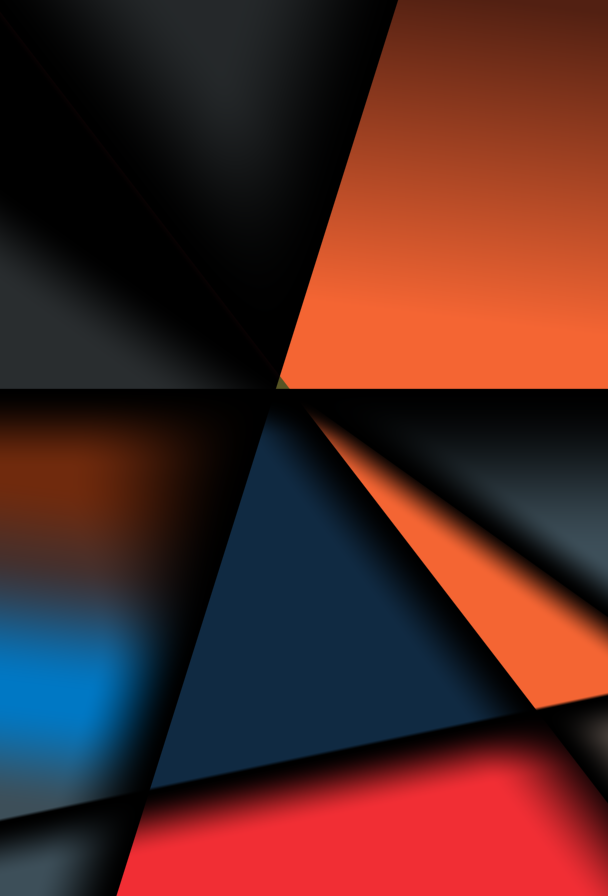
A Shadertoy shader for this background:

```glsl
// Fan of shaded colour panels cut by five straight lines, like layered paper.
#define ASPECT   0.68
#define ORANGE   vec3(0.955, 0.395, 0.200)
#define RUST     vec3(0.320, 0.125, 0.070)
#define RED      vec3(0.945, 0.180, 0.205)
#define NAVY     vec3(0.063, 0.165, 0.260)
#define SLATE    vec3(0.240, 0.310, 0.350)
#define CHARCOAL vec3(0.160, 0.175, 0.183)
#define BLUE     vec3(0.000, 0.470, 0.770)
#define BROWN    vec3(0.440, 0.165, 0.050)
#define TAUPE    vec3(0.310, 0.275, 0.255)
#define OLIVE    vec3(0.340, 0.330, 0.140)
#define SEAM     0.005

// Signed distance to the line a-b, positive on its left side
float lineDist(vec2 p, vec2 a, vec2 b) {
    vec2 dir = normalize(b - a);
    return dot(p - a, vec2(-dir.y, dir.x));
}

// Soft shadow that clears at the given distance from an edge
float shade(float d, float width) {
    return smoothstep(0.0, width, d);
}

// Vertical blend from brown through blue to slate
vec3 duskGradient(float h) {
    vec3 haze = vec3(0.250, 0.190, 0.190);
    vec3 c = mix(SLATE, BLUE, smoothstep(0.10, 0.22, h));
    c = mix(c, haze, smoothstep(0.235, 0.385, h));
    return mix(c, BROWN, smoothstep(0.35, 0.47, h));
}

void mainImage(out vec4 fragColor, in vec2 fragCoord) {
    vec2 p = fragCoord / iResolution.xy * vec2(ASPECT, 1.0);
    float aa = 0.8 / iResolution.y;

    // Cutting lines: positive means right of the steep one, above the others
    float steep   = lineDist(p, vec2(0.4453, 1.0), vec2(0.1302, 0.0));
    float falling = lineDist(p, vec2(0.0, 0.987), vec2(ASPECT, 0.1034));
    float shallow = lineDist(p, vec2(0.0, 0.7956), vec2(ASPECT, 0.3112));
    float level   = p.y - 0.566;
    float rising  = lineDist(p, vec2(0.0, 0.082), vec2(ASPECT, 0.2227));

    // Antialiased side masks
    float isRight        = smoothstep(-aa, aa, steep);
    float aboveFalling   = smoothstep(-aa, aa, falling);
    float aboveShallow   = smoothstep(-aa, aa, shallow);
    float aboveLevel     = smoothstep(-aa, aa, level);
    float aboveRising    = smoothstep(-aa, aa, rising);

    // Upper panels
    vec3 topDark = CHARCOAL * 0.9 * shade(falling, 0.16) * shade(-steep, 0.17);
    vec3 redWedge = RED * shade(falling + 0.008, 0.065);
    vec3 leftDark = CHARCOAL * shade(-shallow, 0.09);
    float glow = clamp((p.y + 0.12 * (p.x - 0.56) - 0.64) / 0.36, 0.0, 1.0);
    vec3 topOrange = mix(ORANGE, RUST, glow);

    vec3 upperLeft = mix(leftDark, redWedge, aboveShallow);
    upperLeft = mix(upperLeft, topDark, aboveFalling);
    vec3 upperRight = mix(OLIVE, topOrange, aboveFalling);
    vec3 upper = mix(upperLeft, upperRight, isRight);

    // Middle panels
    float duskWidth = mix(0.10, 0.20, smoothstep(0.25, 0.50, p.y));
    vec3 dusk = duskGradient(p.y + 0.12 * p.x)
              * shade(-steep, duskWidth) * shade(-level, 0.09);
    vec3 navy = NAVY * shade(-falling, 0.07) * shade(-level - 0.01, 0.045);
    vec3 orangeWedge = ORANGE * shade(-shallow + 0.008, 0.048)
                     * shade(-level - 0.01, 0.05);
    vec3 slate = SLATE * shade(-level, 0.19) * shade(shallow, 0.05);

    vec3 middleRight = mix(orangeWedge, slate, aboveShallow);
    middleRight = mix(navy, middleRight, aboveFalling);
    vec3 middle = mix(dusk, middleRight, isRight);

    // Bottom panels
    vec3 slateCorner = SLATE * shade(-steep, 0.09) * shade(-rising, 0.06);
    vec3 redFloor = RED * shade(-rising, 0.07) * shade(-falling + 0.03, 0.12);
    vec3 taupeCorner = TAUPE * shade(falling, 0.06) * shade(-rising, 0.05);

    vec3 bottom = mix(redFloor, taupeCorner, aboveFalling);
    bottom = mix(slateCorner, bottom, isRight);

    // Stack the bands and darken the rising seam
    vec3 color = mix(bottom, middle, aboveRising);
    color *= smoothstep(0.0, SEAM, abs(rising));
    color = mix(color, upper, aboveLevel);
    fragColor = vec4(color, 1.0);
}
```
